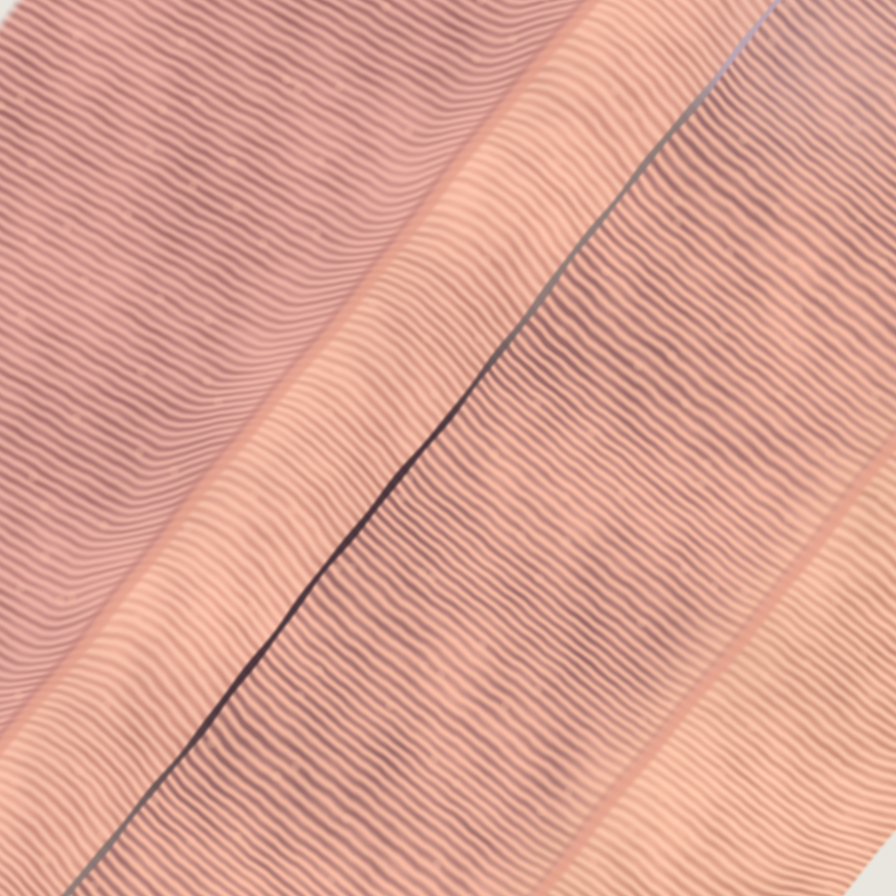
Reproduce this texture procedurally as a Shadertoy shader.

```glsl
const vec2 ALONG = vec2(0.620, 0.785);    // direction of ribs and seam
const float STRIPE_PERIOD = 0.0126;
const float LEFT_RIB = -0.102;            // offsets across the bands
const float SEAM = 0.060;
const float RIGHT_RIB = 0.472;
const float OUTER_EDGE = 0.739;
const float RIB_HALF_WIDTH = 0.006;
const float SEAM_HALF_WIDTH = 0.0036;
const float LEFT_SLOPE = 0.14;            // stripe climb per unit across
const float RIGHT_SLOPE = -0.01;
const float WAVINESS = 0.0010;

const vec3 MAUVE_LIGHT = vec3(0.92, 0.69, 0.64);
const vec3 MAUVE_DARK = vec3(0.69, 0.45, 0.44);
const vec3 PINK_LIGHT = vec3(0.98, 0.76, 0.67);
const vec3 PINK_DARK = vec3(0.81, 0.55, 0.49);
const vec3 CORAL_LIGHT = vec3(0.97, 0.73, 0.64);
const vec3 CORAL_DARK = vec3(0.64, 0.44, 0.43);
const vec3 PEACH_LIGHT = vec3(0.99, 0.78, 0.67);
const vec3 PEACH_DARK = vec3(0.81, 0.56, 0.48);
const vec3 RIB_COLOR = vec3(0.90, 0.63, 0.55);
const vec3 RIB_SHADE = vec3(0.79, 0.53, 0.50);
const vec3 SEAM_DARK = vec3(0.23, 0.16, 0.20);
const vec3 SEAM_GRAY = vec3(0.53, 0.47, 0.46);
const vec3 LAVENDER = vec3(0.72, 0.65, 0.72);
const vec3 PAPER = vec3(0.91, 0.90, 0.87);

float hash(vec2 p) {
    p = fract(p * vec2(0.1031, 0.1137));
    p += dot(p, p.yx + 33.33);
    return fract((p.x + p.y) * p.x * 43.7);
}

// Distance to the nearest scattered cell point
float cellular(vec2 p) {
    vec2 cell = floor(p);
    float nearest = 2.0;
    for (int j = -1; j <= 1; j++)
        for (int i = -1; i <= 1; i++) {
            vec2 c = cell + vec2(i, j);
            vec2 point = c + vec2(hash(c + 17.0), hash(c + 71.0));
            nearest = min(nearest, length(p - point));
        }
    return nearest;
}

float waves(vec2 p) {
    return (sin(p.x + 1.7 * sin(p.y * 0.8)) + 0.6 * sin(p.y * 1.7 - p.x * 0.9 + 2.0)
          + 0.4 * sin(p.x * 2.9 + p.y * 2.3)) * 0.5;
}

float softRamp(float x, float w) {
    return max(x, 0.0) + w * log(1.0 + exp(-abs(x) / w));
}

// Climb with unit slope between two offsets, flat elsewhere
float climb(float s, float from, float to, float w) {
    return softRamp(s - from, w) - softRamp(s - to, w);
}

float band(float d, float halfWidth, float soft) {
    return 1.0 - smoothstep(halfWidth - soft, halfWidth + soft, abs(d));
}

void mainImage(out vec4 fragColor, in vec2 fragCoord) {
    vec2 uv = fragCoord / iResolution.xy;
    float pixel = 1.0 / iResolution.y;
    float t = dot(uv, ALONG);
    float s = dot(uv, vec2(ALONG.y, -ALONG.x));
    s += 0.0018 * sin(t * 13.0 + 1.0) + 0.0008 * sin(t * 41.0);

    // Panels between the ribs and the seam
    float pastLeft = smoothstep(-0.008, 0.008, s - LEFT_RIB);
    float pastSeam = smoothstep(-0.004, 0.004, s - SEAM);
    float pastRight = smoothstep(-0.06, 0.015, s - RIGHT_RIB);
    vec3 light = mix(MAUVE_LIGHT, PINK_LIGHT, pastLeft);
    light = mix(mix(light, CORAL_LIGHT, pastSeam), PEACH_LIGHT, pastRight);
    vec3 dark = mix(MAUVE_DARK, PINK_DARK, pastLeft);
    dark = mix(mix(dark, CORAL_DARK, pastSeam), PEACH_DARK, pastRight);

    // Stripes kink upward beside each rib and arch down into the seam
    float kink = 0.010 * sin(t * 9.0) + 0.005 * sin(t * 31.0);
    float rise = LEFT_SLOPE * min(s - LEFT_RIB, 0.0) + RIGHT_SLOPE * max(s - LEFT_RIB, 0.0)
               + 1.10 * climb(s, LEFT_RIB - 0.050 + kink, LEFT_RIB, 0.006)
               + 0.60 * climb(s, LEFT_RIB, LEFT_RIB + 0.028 + 0.5 * kink, 0.012)
               - 0.22 * climb(s, SEAM - 0.070, SEAM + 0.030, 0.015)
               + 0.30 * climb(s, RIGHT_RIB - 0.025, RIGHT_RIB + 0.015, 0.010)
               + 0.60 * climb(s, OUTER_EDGE - 0.06 + kink, OUTER_EDGE, 0.012);
    rise += WAVINESS * (waves(vec2(s * 60.0, t * 19.0)) + 0.7 * waves(vec2(s * 130.0, t * 70.0)));
    float phase = (t - rise) / STRIPE_PERIOD;
    float stripe = 0.5 - 0.5 * cos(6.28318 * phase);
    float resolved = 1.0 - smoothstep(0.5, 1.0, fwidth(phase));
    stripe = mix(0.5, stripe, resolved);

    // Uneven stripe depth: patches, streaks along rows and fading at the ribs
    float patches = waves(vec2(s * 17.0, t * 13.0 + s * 5.0));
    float streaks = cellular(vec2(s * 20.0, (t - rise) * 48.0)) - 0.45;
    float depth = 0.74 + 0.17 * patches + 0.36 * streaks;
    depth += 0.14 * (hash(vec2(floor(phase), 5.0)) - 0.5);
    float ribDistance = min(abs(s - LEFT_RIB), abs(s - RIGHT_RIB));
    depth *= mix(0.65, 1.0, smoothstep(0.01, 0.11, ribDistance));
    depth += 0.16 * pastSeam * exp(-max(s - SEAM, 0.0) * 14.0);
    vec3 color = mix(light, dark, clamp(stripe * depth, 0.0, 1.0));
    color *= 0.99 - 0.025 * patches - 0.03 * streaks;

    // Pale wear: sparse specks and a cool haze in the upper right
    float speck = 1.0 - smoothstep(0.03, 0.10, cellular(vec2(s, t) * 13.0));
    color = mix(color, PEACH_LIGHT, 0.3 * speck);
    vec2 hazeOffset = uv - vec2(0.93, 0.93);
    float haze = exp(-dot(hazeOffset, hazeOffset) * 90.0);
    color = mix(color, LAVENDER, 0.4 * haze * (0.7 + 0.3 * patches));

    // Smooth ribs with a shaded left flank
    float soft = max(0.004, pixel);
    float shade = band(s - LEFT_RIB + 0.009, 0.004, soft)
                + 0.6 * band(s - RIGHT_RIB + 0.008, 0.004, soft);
    color = mix(color, RIB_SHADE, 0.65 * min(shade, 1.0));
    color = mix(color, RIB_COLOR, 0.8 * band(ribDistance, RIB_HALF_WIDTH, soft));

    // Seam: dark in the middle, worn gray and cool toward the top
    vec3 seamColor = mix(SEAM_GRAY, SEAM_DARK, smoothstep(0.05, 0.35, t) - smoothstep(0.70, 0.92, t));
    seamColor = mix(seamColor, LAVENDER, smoothstep(1.14, 1.24, t));
    float seamWidth = SEAM_HALF_WIDTH * (1.0 + 0.12 * sin(t * 23.0) + 0.15 * sin(t * 71.0));
    color = mix(color, seamColor, 0.88 * band(s - SEAM, seamWidth, max(0.0026, pixel)));

    // Pale ground beyond the outer edges
    float outside = smoothstep(-0.003, 0.003, s - OUTER_EDGE) + smoothstep(0.596, 0.611, -s);
    color = mix(color, PAPER, min(outside, 1.0));
    fragColor = vec4(color, 1.0);
}
```
